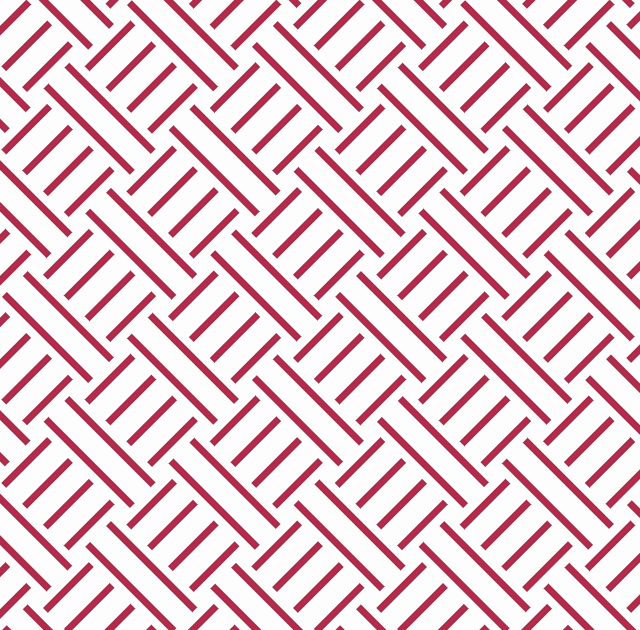
This pattern is drawn by a Shadertoy shader. Its source:

```glsl
// Two long parallel bars, running along x
float longPair(vec2 p) {
    vec2 q = vec2(abs(p.x) - 1.035, abs(abs(p.y) - 0.25) - 0.058);
    return max(q.x, q.y);
}

// Four short bars, running along y
float shortRungs(vec2 p) {
    vec2 q = vec2(abs(abs(abs(p.x) - 0.5) - 0.25) - 0.058, abs(p.y) - 0.55);
    return max(q.x, q.y);
}

// Checkerboard of 2 x 1 blocks; neighbours are included as bars overrun their block
float weave(vec2 p) {
    vec2 block = vec2(2.0, 1.0);
    vec2 home = round(p / block);
    float d = 1e3;
    for (int j = -1; j <= 1; j++)
    for (int i = -1; i <= 1; i++) {
        vec2 id = home + vec2(i, j);
        vec2 local = p - id * block;
        bool even = mod(id.x + id.y, 2.0) < 0.5;
        d = min(d, even ? longPair(local) : shortRungs(local));
    }
    return d;
}

void mainImage(out vec4 fragColor, in vec2 fragCoord) {
    // Diagonal axes measured from the top left corner
    vec2 uv = vec2(fragCoord.x, iResolution.y - fragCoord.y) / iResolution.x;
    vec2 diagonal = 7.68 * vec2(uv.x + uv.y, uv.y - uv.x);
    float d = weave(diagonal - vec2(2.62, 0.23));

    // Crimson bars with a slightly duller rim on white
    float pixel = 7.68 * sqrt(2.0) / iResolution.x;
    float rim = smoothstep(-0.045, -0.01, d);
    vec3 ink = mix(vec3(0.73, 0.16, 0.29), vec3(0.62, 0.18, 0.29), rim);
    float cover = clamp(0.5 - d / pixel, 0.0, 1.0);
    fragColor = vec4(mix(vec3(0.992), ink, cover), 1.0);
}
```
